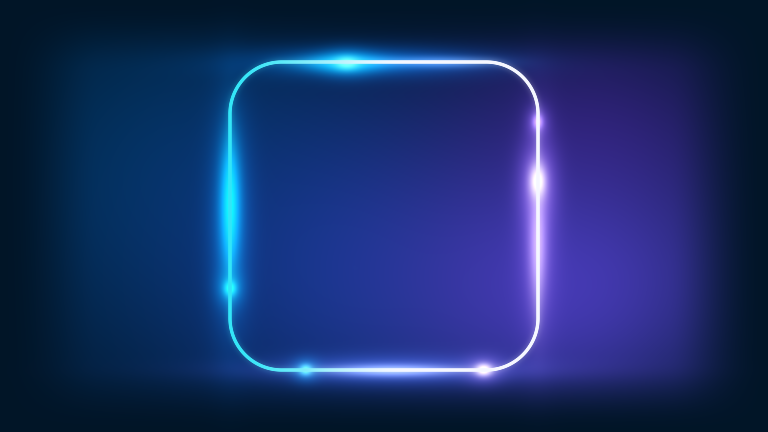
This background is drawn by a WebGL 1 fragment shader. Its source:

```glsl
precision highp float;
uniform vec2 u_resolution;

float blob(vec2 p, vec2 center, vec2 size) {
  vec2 q = (p - center) / size;
  return exp(-dot(q, q));
}

float roundedBox(vec2 p, vec2 halfSize, float radius) {
  vec2 q = abs(p) - halfSize + radius;
  return length(max(q, 0.0)) + min(max(q.x, q.y), 0.0) - radius;
}

vec3 screen(vec3 base, vec3 light) {
  return 1.0 - (1.0 - base) * (1.0 - clamp(light, 0.0, 1.0));
}

vec3 backdrop(vec2 p, vec2 uv) {
  vec3 navy = vec3(0.005, 0.09, 0.17);
  vec3 color = navy;
  color = mix(color, vec3(0.0, 0.21, 0.38), 0.85 * blob(p, vec2(-0.5, 0.1), vec2(0.45, 0.42)));
  color = mix(color, vec3(0.07, 0.22, 0.56), 0.9 * blob(p, vec2(-0.08, -0.1), vec2(0.48, 0.42)));
  color = mix(color, vec3(0.18, 0.11, 0.44), 0.85 * blob(p, vec2(0.48, 0.18), vec2(0.36, 0.28)));
  color = mix(color, vec3(0.28, 0.23, 0.72), 0.95 * blob(p, vec2(0.41, -0.16), vec2(0.44, 0.32)));

  // Darken towards the canvas border
  vec2 edge = smoothstep(vec2(0.0), vec2(0.13, 0.17), min(uv, 1.0 - uv));
  return mix(navy * 0.9, color, edge.x * edge.y);
}

// Soft light hugging each side of the frame
vec3 sideGlow(vec2 p) {
  vec3 azure = vec3(0.0, 0.42, 1.0);
  vec3 cyan = vec3(0.0, 0.8, 1.0);
  vec3 violet = vec3(0.42, 0.25, 1.0);
  vec3 lavender = vec3(0.8, 0.7, 1.0);

  vec3 light = azure * 0.65 * blob(p, vec2(-0.356, -0.01), vec2(0.045, 0.23));
  light += cyan * 0.9 * blob(p, vec2(-0.356, 0.03), vec2(0.022, 0.15));
  light += azure * 0.6 * blob(p, vec2(-0.02, 0.356), vec2(0.27, 0.034));
  light += cyan * 0.65 * blob(p, vec2(-0.09, 0.354), vec2(0.1, 0.02));
  light += vec3(0.3, 0.5, 0.9) * 0.55 * blob(p, vec2(0.14, 0.356), vec2(0.12, 0.014));
  light += violet * 0.65 * blob(p, vec2(0.356, -0.02), vec2(0.042, 0.22));
  light += lavender * 0.65 * blob(p, vec2(0.356, -0.07), vec2(0.02, 0.14));
  light += vec3(0.2, 0.35, 1.0) * 0.6 * blob(p, vec2(0.02, -0.356), vec2(0.26, 0.034));
  light += vec3(0.7, 0.8, 1.0) * 0.6 * blob(p, vec2(0.02, -0.358), vec2(0.13, 0.014));
  return light + violet * 0.13 * blob(p, vec2(0.04, -0.357), vec2(0.43, 0.022));
}

// Bright sparks: colored halo around a tight core
vec3 spark(vec2 p, vec2 center, vec2 size, vec3 halo, vec3 core) {
  return halo * 0.65 * blob(p, center, size * 2.2) + core * blob(p, center, size);
}

vec3 sparks(vec2 p) {
  vec3 blue = vec3(0.0, 0.5, 1.0);
  vec3 violet = vec3(0.45, 0.3, 1.0);
  vec3 light = spark(p, vec2(-0.086, 0.354), vec2(0.026, 0.014), blue, vec3(0.45, 0.95, 1.0));
  light += spark(p, vec2(-0.356, -0.167), vec2(0.014, 0.018), blue, vec3(0.1, 0.85, 1.0));
  light += spark(p, vec2(-0.181, -0.356), vec2(0.014, 0.012), blue, vec3(0.3, 0.75, 1.0));
  light += spark(p, vec2(0.231, -0.356), vec2(0.019, 0.014), violet, vec3(1.0));
  light += spark(p, vec2(0.356, 0.218), vec2(0.011, 0.016), violet, vec3(0.6, 0.45, 1.0));
  return light + spark(p, vec2(0.356, 0.08), vec2(0.018, 0.038), violet, vec3(1.0));
}

void main() {
  vec2 uv = gl_FragCoord.xy / u_resolution;
  vec2 p = (gl_FragCoord.xy - 0.5 * u_resolution) / u_resolution.y;
  float pixel = 1.0 / u_resolution.y;

  vec3 color = backdrop(p, uv);
  color = screen(color, sideGlow(p));
  color = screen(color, sparks(p));

  // Neon tube, cyan on the left turning white on the right
  float tube = abs(roundedBox(p, vec2(0.3565), 0.12));
  vec3 tubeColor = mix(vec3(0.2, 0.9, 0.97), vec3(0.96, 0.97, 1.0), smoothstep(-0.36, 0.05, p.x));
  color = screen(color, tubeColor * 0.18 * exp(-tube * tube / 0.0001));
  color = mix(color, tubeColor, 1.0 - smoothstep(0.004 - 0.5 * pixel, 0.004 + 0.5 * pixel, tube));

  gl_FragColor = vec4(color, 1.0);
}
```
